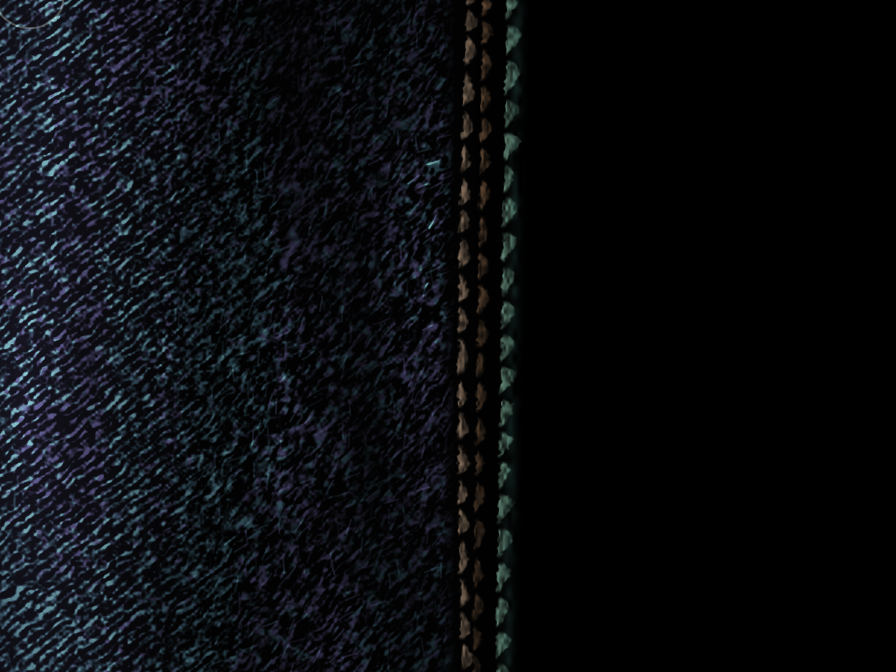
A Shadertoy shader for this texture:

```glsl
// Dark denim with diagonal twill, a stitched seam and black shadow on the right.
#define TWILL_PERIOD 0.0125
#define TWILL_ANGLE 0.66
#define FUZZ_ANGLE 1.0
#define STITCH_PITCH 0.050
#define CLOTH_EDGE 0.676
#define CLOTH_GAIN 1.4
#define INDIGO vec3(0.21, 0.20, 0.32)
#define TEAL vec3(0.17, 0.28, 0.33)
#define WORN vec3(0.28, 0.43, 0.43)
#define BROWN vec3(0.48, 0.40, 0.33)
#define GREEN vec3(0.35, 0.48, 0.42)

float hash(vec2 p) {
    return fract(sin(dot(p, vec2(127.1, 311.7))) * 43758.5453);
}

float noise(vec2 p) {
    vec2 cell = floor(p), f = fract(p);
    f = f * f * (3.0 - 2.0 * f);
    return mix(mix(hash(cell), hash(cell + vec2(1, 0)), f.x),
               mix(hash(cell + vec2(0, 1)), hash(cell + vec2(1, 1)), f.x), f.y);
}

// Coordinates along (x) and across (y) a direction
vec2 alongAcross(vec2 p, float angle) {
    vec2 dir = vec2(cos(angle), sin(angle));
    return vec2(dot(p, dir), dot(p, vec2(-dir.y, dir.x)));
}

float bump(float d, float width) {
    return exp(-d * d / (width * width));
}

// Broad light on the cloth: bright at left, a slanted dark fold, a faint right strip
float clothLight(vec2 p) {
    float light = mix(0.95, 0.62, smoothstep(0.05, 0.5, p.x));
    light *= 0.82 + 0.36 * noise(vec2(p.x * 24.0, p.y * 2.5));
    light *= 0.88 + 0.24 * noise(p * 6.0 + 3.0);
    light += 0.20 * bump(p.x - 0.03, 0.05) * bump(p.y - 0.45, 0.25);
    light += 0.15 * bump(p.x - 0.13, 0.04) * bump(p.y - 0.22, 0.15);
    light *= 1.0 - 0.45 * bump(p.x - 0.63 + 0.22 * p.y, 0.075);
    light *= 1.0 - 0.35 * smoothstep(0.32, 0.5, p.x) * smoothstep(0.68, 0.95, p.y);
    light += 0.10 * bump(p.x - 0.63, 0.04) * bump(p.y - 0.52, 0.24);
    return light * (1.0 - smoothstep(CLOTH_EDGE - 0.02, CLOTH_EDGE + 0.004, p.x));
}

// Short loose hairs, one per grid cell, at scattered angles
float hairs(vec2 p, float scale) {
    float sum = 0.0;
    for (int i = 0; i < 9; i++) {
        vec2 id = floor(p * scale) + vec2(i % 3 - 1, i / 3 - 1);
        vec2 root = id + vec2(hash(id), hash(id + 17.0));
        vec2 h = alongAcross(p * scale - root, FUZZ_ANGLE + 1.5 * (hash(id + 31.0) - 0.5));
        h.y += 0.35 * h.x * h.x * (hash(id + 47.0) - 0.5);
        float dist = length(vec2(max(abs(h.x) - 0.45, 0.0), h.y)) / scale;
        sum += (1.0 - smoothstep(0.0005, 0.0024, dist)) * hash(id + 5.0);
    }
    return min(sum, 1.0);
}

vec3 denim(vec2 p) {
    vec2 wobble = vec2(noise(p * 45.0), noise(p * 45.0 + 9.0)) - 0.5;
    vec2 q = p + 0.007 * wobble;
    float grain = noise(p * 230.0);

    // Twill ridges broken into short yarns
    vec2 t = alongAcross(q, TWILL_ANGLE);
    float ridge = 0.5 + 0.5 * sin(6.28318 * t.y / TWILL_PERIOD);
    float yarn = noise(t * vec2(95.0, 205.0));
    float weave = 0.25 * ridge + 0.42 * yarn + 0.33 * grain;

    // Loose, steeper fibres take over towards the seam
    float fibre = noise(alongAcross(q, FUZZ_ANGLE) * vec2(72.0, 215.0));
    float cross = noise(alongAcross(q, FUZZ_ANGLE - 0.3) * vec2(85.0, 230.0) + 5.0);
    float fuzz = 0.44 * fibre + 0.34 * cross + 0.22 * grain;
    float relief = mix(weave, fuzz, smoothstep(0.1, 0.45, p.x) * 0.85);
    float lit = smoothstep(0.41, 0.80, relief);
    lit += 0.55 * hairs(p, 42.0) * smoothstep(0.15, 0.45, p.x);

    // Indigo and teal yarns, paler where worn, over a dim indigo ground
    float light = clothLight(p);
    float tint = noise(vec2(p.x * 16.0, p.y * 3.0) + 7.0) + 1.2 * (noise(p * 120.0) - 0.5);
    tint += 0.25 * bump(p.x, 0.12) - 0.15 * smoothstep(0.6, 1.0, p.y);
    vec3 dye = mix(INDIGO, TEAL, smoothstep(0.2, 0.8, tint));
    dye = mix(dye, WORN, smoothstep(0.5, 1.0, lit * light) * smoothstep(0.1, 0.6, tint));
    vec3 ground = INDIGO * 0.22 * (1.0 - smoothstep(0.0, 0.36, p.x));
    return (dye * lit + ground) * light * CLOTH_GAIN;
}

// Row of ragged stitches with a straight left edge and a spur on the right.
// d is the sideways distance from the row, spur its height within a stitch.
float stitches(float d, float y, float halfWidth, float phase, float spur) {
    float s = y / STITCH_PITCH + phase + 0.4 * (noise(vec2(y * 14.0, phase * 9.0)) - 0.5);
    float u = fract(s);
    float size = 0.65 + 0.5 * hash(vec2(floor(s), phase));
    float taper = smoothstep(0.0, spur, u) * (1.0 - smoothstep(spur, 1.05, u));
    float ragged = noise(vec2(d, y) * 190.0) - 0.5;
    float side = d + 0.005 * ragged + halfWidth * 0.3 * (0.5 - u);
    float left = smoothstep(-0.002, 0.002, side + halfWidth * 0.75);
    float rightEdge = halfWidth * (1.4 * taper * size - 0.45);
    float right = 1.0 - smoothstep(-0.003, 0.003, side - rightEdge);
    float gap = smoothstep(0.02, 0.20, u) * (1.0 - smoothstep(0.80, 0.98, u));
    float shade = 0.8 - 0.35 * side / halfWidth;
    return left * right * gap * shade * (0.25 + 0.85 * noise(vec2(d * 260.0, y * 110.0)));
}

void mainImage(out vec4 fragColor, in vec2 fragCoord) {
    vec2 p = fragCoord / iResolution.y;
    vec3 col = vec3(0.006) * (1.0 - smoothstep(0.70, 0.79, p.x));
    col += denim(p);

    // Two brown rows and one green row, each gently bowed
    float outer = p.x - (0.695 - 0.030 * p.y + 0.038 * p.y * p.y);
    float inner = p.x - (0.710 + 0.015 * p.y);
    float green = p.x - (0.747 + 0.016 * p.y);
    col += BROWN * stitches(outer, p.y, 0.0095, 0.1, 0.35);
    col += BROWN * vec3(0.72, 0.64, 0.55) * stitches(inner, p.y, 0.0085, 0.45, 0.5)
        * (0.6 + 0.5 * p.y);
    col += GREEN * stitches(green, p.y, 0.0115, 0.75, 0.68);
    col += vec3(0.06, 0.12, 0.11) * bump(green - 0.008, 0.009) * noise(p * vec2(120.0, 60.0));

    // Curled loose fibre in the top left corner
    vec2 curlOffset = (p - vec2(0.045, 1.0)) * vec2(1.0, 1.25);
    float curl = abs(length(curlOffset) - 0.047 - 0.006 * noise(p * 40.0));
    col += vec3(0.24, 0.26, 0.23) * (1.0 - smoothstep(0.0006, 0.003, curl));

    fragColor = vec4(col, 1.0);
}
```
